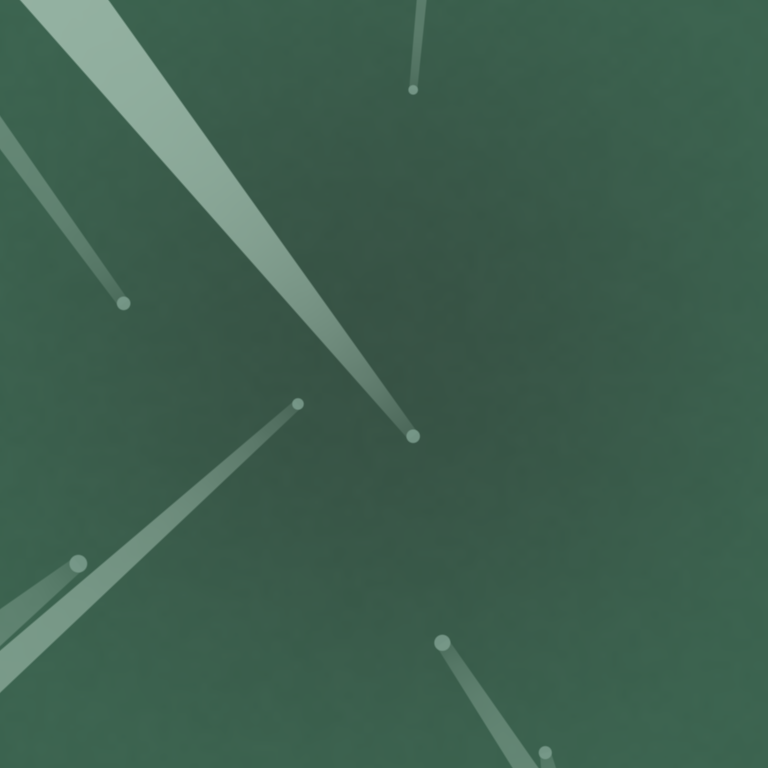
This background is drawn by a WebGL 1 fragment shader. Its source:

```glsl
precision highp float;
uniform vec2 u_resolution;

float hash(vec2 p) {
  return fract(sin(dot(p, vec2(127.1, 311.7))) * 43758.55);
}

float valueNoise(vec2 p) {
  vec2 cell = floor(p);
  vec2 f = fract(p);
  f = f * f * (3.0 - 2.0 * f);
  return mix(mix(hash(cell), hash(cell + vec2(1.0, 0.0)), f.x),
             mix(hash(cell + vec2(0.0, 1.0)), hash(cell + 1.0), f.x), f.y);
}

// Coverage of a shape from its signed distance
float fill(float d) {
  float px = 1.2 / min(u_resolution.x, u_resolution.y);
  return 1.0 - smoothstep(-px, px, d);
}

// Beam widening from head through tail, with a small bright dot on its head
vec3 addBeam(vec3 color, vec2 uv, vec2 head, vec2 tail,
             float headRadius, float tailRadius, float opacity) {
  vec2 axis = tail - head;
  float len = length(axis);
  vec2 dir = axis / len;
  vec2 rel = uv - head;
  float along = dot(rel, dir);
  float across = abs(dot(rel, vec2(-dir.y, dir.x)));
  float t = max(along / len, 0.0);

  float halfWidth = mix(headRadius * 0.85, tailRadius, t);
  float body = fill(across - halfWidth) * fill(-along);
  float glow = mix(0.16, opacity, 1.0 - exp(-3.0 * t));
  color = mix(color, vec3(0.64, 0.75, 0.69), body * glow);

  float dot0 = fill(length(rel) - headRadius);
  return mix(color, vec3(0.49, 0.62, 0.56), dot0 * 0.85);
}

void main() {
  vec2 uv = gl_FragCoord.xy / u_resolution;

  // Green backdrop, darker toward the middle
  float r = length(uv - vec2(0.5, 0.54));
  vec3 color = mix(vec3(0.217, 0.325, 0.27), vec3(0.236, 0.392, 0.313),
                   smoothstep(0.02, 0.70, r));

  // Faint mottling
  float mottle = valueNoise(uv * 75.0) * 0.6 + valueNoise(uv * 32.0) * 0.4;
  color += (mottle - 0.5) * 0.013;

  // Beams
  color = addBeam(color, uv, vec2(0.538, 0.432), vec2(0.086, 1.0), 0.0088, 0.045, 0.88);
  color = addBeam(color, uv, vec2(0.388, 0.474), vec2(0.0, 0.126), 0.0075, 0.0204, 0.62);
  color = addBeam(color, uv, vec2(0.161, 0.605), vec2(0.0, 0.827), 0.0088, 0.0127, 0.40);
  color = addBeam(color, uv, vec2(0.538, 0.883), vec2(0.549, 1.0), 0.0062, 0.0064, 0.32);
  color = addBeam(color, uv, vec2(0.102, 0.266), vec2(0.0, 0.184), 0.0115, 0.0187, 0.35);
  color = addBeam(color, uv, vec2(0.576, 0.163), vec2(0.684, 0.0), 0.0105, 0.0141, 0.40);
  color = addBeam(color, uv, vec2(0.710, 0.020), vec2(0.714, 0.0), 0.0085, 0.0095, 0.25);

  gl_FragColor = vec4(color, 1.0);
}
```
